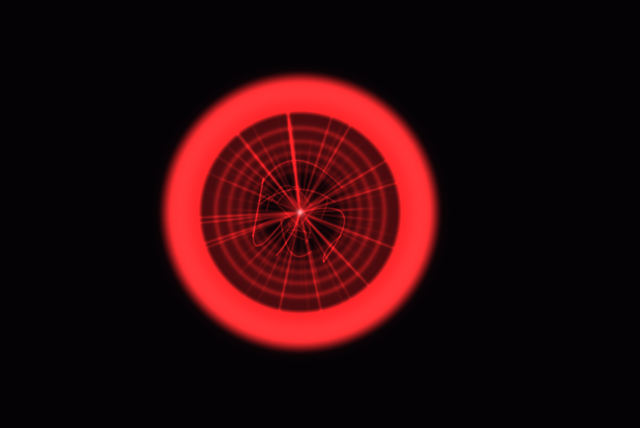
Write a Shadertoy shader that draws this background.

```glsl
// A glowing red ring on near-black, holding a dim disc of fine concentric bands,
// radial light rays and a small tangle of curved filaments around a hot core.
// Light is summed as one intensity from distance functions, then coloured.

#define CENTER vec2(0.469, 0.504)
#define RING_INNER 0.234
#define RING_OUTER 0.315
#define BAND_RATIO 0.842
#define BAND_COUNT 5
#define RAY_COUNT 46
#define STRAND_COUNT 9
#define BACKGROUND vec3(0.016, 0.008, 0.018)
#define RED_LIGHT vec3(0.96, 0.125, 0.13)

const float TAU = 6.2831853;

float hash(float n) { return fract(sin(n * 127.1 + 3.7) * 4375.85); }

vec2 hash2(float n) { return vec2(hash(n), hash(n + 31.7)) * 2.0 - 1.0; }

float gaussian(float d, float width) { return exp(-d * d / (width * width)); }

float segmentDistance(vec2 p, vec2 a, vec2 b) {
    vec2 pa = p - a, ba = b - a;
    return length(pa - ba * clamp(dot(pa, ba) / max(dot(ba, ba), 1e-6), 0.0, 1.0));
}

// Thin quadratic curve from a to c, pulled towards b; unit is a tenth of the height.
float strand(vec2 p, vec2 a, vec2 b, vec2 c) {
    float d = 10.0;
    vec2 previous = a;
    for (int i = 1; i <= 14; i++) {
        float t = float(i) / 14.0;
        vec2 next = mix(mix(a, b, t), mix(b, c, t), t);
        d = min(d, segmentDistance(p, previous, next));
        previous = next;
    }
    return gaussian(d, 0.022);
}

// Half-line of light leaving the core at the given angle.
float ray(vec2 p, float angle, float width) {
    vec2 dir = vec2(cos(angle), sin(angle));
    float across = p.x * dir.y - p.y * dir.x;
    return gaussian(across, width) * smoothstep(-0.004, 0.01, dot(p, dir));
}

float rays(vec2 p, float r) {
    float light = 0.0;
    for (int i = 0; i < RAY_COUNT; i++) {
        float n = float(i);
        float angle = TAU * (n + 0.8 * hash(n)) / float(RAY_COUNT);
        float power = mix(0.06, 0.34, pow(hash(n + 60.0), 1.5));
        float reach = mix(0.17, 0.34, hash(n + 90.0));
        light += power * ray(p, angle, 0.0032) * (1.0 - smoothstep(0.5 * reach, reach, r));
    }
    // Leading rays, in degrees
    float lead[10] = float[10](60.0, 31.0, 17.0, -21.0, -47.0, -78.0, -102.0, 129.0, 198.0, 183.0);
    for (int i = 0; i < 10; i++)
        light += 0.36 * ray(p, radians(lead[i]), 0.0033) * (1.0 - smoothstep(0.15, 0.34, r));
    light += 0.85 * ray(p, radians(97.0), 0.0042) * (1.0 - smoothstep(0.2, 0.27, r));
    return light * smoothstep(0.0, 0.035, r);
}

float filaments(vec2 p) {
    float light = 0.0;
    // Large outer loops
    light += strand(p, vec2(-0.86, 0.78), vec2(-1.02, -0.1), vec2(-1.1, -0.55));
    light += 0.8 * strand(p, vec2(-1.1, -0.55), vec2(-1.1, -1.15), vec2(-0.4, -0.2));
    light += 0.6 * strand(p, vec2(-0.9, 0.68), vec2(-0.15, 1.8), vec2(0.98, 0.58));
    light += 0.8 * strand(p, vec2(0.0), vec2(1.75, 0.45), vec2(0.55, -1.15));
    light += 0.7 * strand(p, vec2(0.55, -1.15), vec2(0.5, -0.9), vec2(0.95, -0.55));
    light += 0.6 * strand(p, vec2(-0.92, 0.2), vec2(-0.1, 0.85), vec2(0.8, 0.25));
    light += 0.6 * strand(p, vec2(-0.45, -0.2), vec2(-0.3, -1.35), vec2(0.25, -0.92));
    light += strand(p, vec2(0.0), vec2(-0.15, -0.55), vec2(-0.55, -1.0));
    // Smaller scattered curls
    for (int i = 0; i < STRAND_COUNT; i++) {
        float n = float(i) * 3.0 + 200.0;
        vec2 drift = vec2(-0.25, -0.1);
        light += 0.4 * strand(p, drift + 0.55 * hash2(n), 1.1 * hash2(n + 1.0), drift + 0.75 * hash2(n + 2.0));
    }
    return light;
}

float disc(float r) {
    float light = 0.29 * smoothstep(0.055, 0.165, r);
    float radius = RING_INNER;
    for (int i = 0; i < BAND_COUNT; i++) {
        radius *= BAND_RATIO;
        light += 0.27 * pow(0.82, float(i)) * gaussian(r - radius, 0.0065);
    }
    return light * (1.0 - smoothstep(RING_INNER, RING_OUTER, r));
}

void mainImage(out vec4 fragColor, in vec2 fragCoord) {
    vec2 p = (fragCoord - CENTER * iResolution.xy) / iResolution.y;
    float r = length(p);

    // Wide bright ring with soft edges
    float ring = smoothstep(RING_INNER - 0.009, RING_INNER + 0.009, r)
               * (1.0 - smoothstep(RING_OUTER - 0.018, RING_OUTER + 0.02, r));
    float light = ring + 0.07 * gaussian(r - RING_OUTER, 0.022);

    // Disc, rays and filaments
    light += disc(r) + rays(p, r);
    if (r < 0.16) light += 0.5 * filaments(p * 10.0);
    light += 0.75 * exp(-r / 0.016);

    // Colour: red, paler on the ring crest and at the core
    vec3 color = BACKGROUND + RED_LIGHT * min(light, 1.05);
    color += vec3(0.03, 0.075, 0.07) * ring * gaussian(r - 0.283, 0.032);
    color += vec3(0.3, 0.5, 0.5) * gaussian(r, 0.0075);
    fragColor = vec4(min(color, 1.0), 1.0);
}
```
